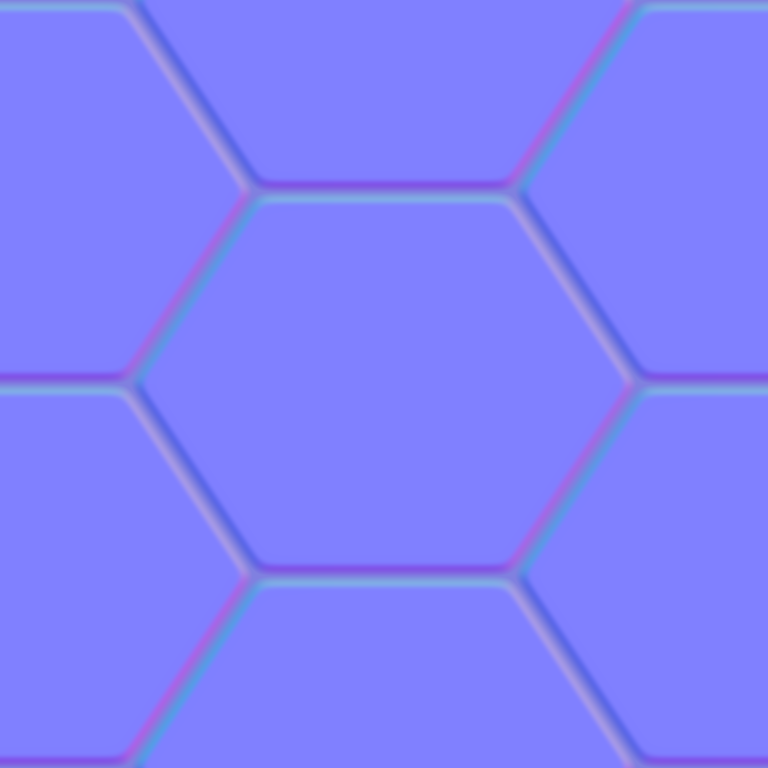
A Shadertoy shader for this texture map:

```glsl
// Tangent-space normal map of flat-topped hexagonal tiles with soft grooves.
// Two staggered columns of cells wrap over the canvas; the slope at each rim
// follows the outward edge normal and fades to flat inside the tile.

// Offset from the nearest centre of a lattice one unit wide, half a unit high.
vec2 cellOffset(vec2 p) {
    vec2 cell = vec2(1.0, 0.5);
    return (fract(p / cell + 0.5) - 0.5) * cell;
}

// Positive between the slanted sides of the hexagon.
float slantDistance(vec2 p, vec2 edgeNormal) {
    return dot(vec2(1.0 / 3.0, 0.0) - p, edgeNormal);
}

void mainImage(out vec4 fragColor, in vec2 fragCoord) {
    vec2 uv = fragCoord / iResolution.xy;
    vec2 slantNormal = normalize(vec2(3.0, 2.0));

    // Choose the column whose hexagon covers this point
    vec2 p = cellOffset(uv - vec2(0.5, 0.0));
    if (slantDistance(abs(p), slantNormal) < 0.0)
        p = cellOffset(uv - vec2(0.0, 0.25));
    vec2 side = vec2(p.x < 0.0 ? -1.0 : 1.0, p.y < 0.0 ? -1.0 : 1.0);
    vec2 q = abs(p);

    // Flat side, near slant and the slant mirrored below it
    vec2 mirrorNormal = slantNormal * vec2(1.0, -1.0);
    vec3 edges = vec3(0.25 - q.y,
                      slantDistance(q, slantNormal),
                      slantDistance(q, mirrorNormal));

    // Soft minimum rounds the corners and blends their normals
    float nearest = min(edges.x, min(edges.y, edges.z));
    vec3 weight = exp((nearest - edges) / 0.005);
    float total = weight.x + weight.y + weight.z;
    float rim = max(nearest - 0.005 * log(total), 0.0);
    vec2 outward = side * (weight.x * vec2(0.0, 1.0)
                         + weight.y * slantNormal
                         + weight.z * mirrorNormal) / total;

    // Slope vanishes at the groove centre and on the flat face
    float t = rim / 0.0095;
    float slope = 0.17 * t * exp(0.25 * (1.0 - t * t * t * t));

    // Rising diagonals are slightly deeper near the top and bottom
    float rising = smoothstep(0.1, 0.4, -outward.x * outward.y);
    slope *= 1.0 + 0.14 * rising * cos(6.28319 * uv.y);

    float dip = 0.12 * exp(-pow(t / 1.45, 4.0));
    fragColor = vec4(0.5 + outward * slope, 1.0 - dip, 1.0);
}
```
